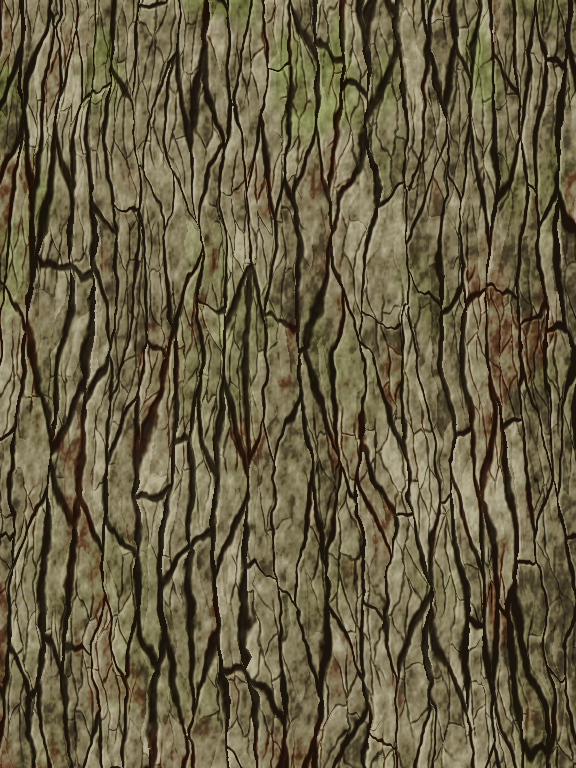
A WebGL 1 fragment shader for this texture:

```glsl
precision highp float;
// Furrowed tree bark: long olive-grey plates parted by dark upright cracks.
// Two layers of stretched, warped Voronoi cells give plates and flakes;
// a relief term and layered noise add light, grain, moss and red-brown wood.
uniform vec2 u_resolution;

float hash(vec2 p) {
  return fract(sin(dot(p, vec2(127.1, 311.7))) * 43758.5453);
}

float noise(vec2 p) {
  vec2 i = floor(p), f = fract(p);
  f = f * f * (3.0 - 2.0 * f);
  return mix(mix(hash(i), hash(i + vec2(1.0, 0.0)), f.x),
             mix(hash(i + vec2(0.0, 1.0)), hash(i + 1.0), f.x), f.y);
}

float fbm(vec2 p) {
  float sum = 0.0, amp = 0.57;
  for (int i = 0; i < 3; i++) {
    sum += amp * noise(p);
    p = p * 2.03 + 17.3;
    amp *= 0.5;
  }
  return sum;
}

// Upright cells: x = distance to the border in canvas units, y = random id
vec2 plates(vec2 p, vec2 scale) {
  vec2 cell = floor(p * scale), f = fract(p * scale);
  vec2 nearest = vec2(9.0), second = vec2(9.0);
  float id = 0.0;
  for (int j = -1; j <= 1; j++) {
    for (int i = -1; i <= 1; i++) {
      vec2 o = vec2(float(i), float(j));
      vec2 c = cell + o;
      vec2 jitter = vec2(hash(c), hash(c + 43.7)) - 0.5;
      vec2 r = (o + 0.5 + jitter * vec2(0.75, 0.9) - f) * vec2(1.0, 0.6);
      if (dot(r, r) < dot(nearest, nearest)) {
        second = nearest;
        nearest = r;
        id = hash(c + 91.3);
      } else if (dot(r, r) < dot(second, second)) {
        second = r;
      }
    }
  }
  vec2 n = normalize(second - nearest);
  float border = dot(0.5 * (nearest + second), n);
  return vec2(border / length(n * scale * vec2(1.0, 0.6)), id);
}

// Trunk flare, slow sway and ragged plate edges
vec2 warp(vec2 p) {
  vec2 q = vec2(0.5 + (p.x - 0.5) * (0.87 + 0.13 * p.y), p.y);
  q.x += 0.06 * (noise(p * vec2(4.0, 2.5)) - 0.5);
  q.x += 0.022 * (noise(p * vec2(17.0, 10.0) + 5.0) - 0.5);
  q.x += 0.011 * (fbm(p * vec2(48.0, 32.0)) - 0.5);
  q.y += 0.05 * (fbm(p * vec2(36.0, 12.0) + 9.0) - 0.5);
  return q;
}

// x = height, y = 1 on plates and 0 in cracks
vec2 bark(vec2 p) {
  vec2 q = warp(p);
  vec2 plate = plates(q, vec2(20.0, 5.0));
  vec2 flake = plates(q + 3.7, vec2(43.0, 14.0));
  float width = 0.0005 + 0.0085 * smoothstep(0.2, 0.75, fbm(q * vec2(14.0, 4.0)));
  float open = smoothstep(0.3 * width, width + 0.002, plate.x);
  float split = smoothstep(0.0, 0.0028, flake.x);
  split = mix(1.0, split, smoothstep(0.3, 0.6, noise(q * vec2(25.0, 9.0))));
  float h = open * (0.36 + 0.24 * plate.y + 0.2 * flake.y);
  h *= mix(0.5, 1.0, split);
  h += (0.25 + 0.35 * open) * (fbm(p * vec2(75.0, 48.0)) - 0.5);
  return vec2(h, open);
}

void main() {
  vec2 p = gl_FragCoord.xy / u_resolution.x;
  vec2 surface = bark(p);

  // Light from the upper left catches the flake edges
  float relief = surface.x - bark(p + vec2(-0.0035, 0.003)).x;
  float tone = surface.x + 0.06 + clamp(0.4 * relief, -0.16, 0.2);
  tone += 0.3 * (fbm(p * vec2(7.0, 4.0) + 31.0) - 0.5);
  tone += 0.12 * (noise(p * 190.0) - 0.5) * surface.y;

  // The trunk turns away from the light at its sides
  tone -= 0.14 * smoothstep(0.8, 1.0, p.x) + 0.06 * smoothstep(0.12, 0.0, p.x);
  tone = clamp(tone, 0.0, 1.0);

  vec3 shadow = vec3(0.10, 0.075, 0.045);
  vec3 olive = vec3(0.44, 0.40, 0.27);
  vec3 lichen = vec3(0.71, 0.68, 0.57);
  vec3 color = mix(shadow, olive, smoothstep(0.0, 1.0, tone) * 0.4 + min(tone * 2.0, 1.0) * 0.6);
  color = mix(color, olive, smoothstep(0.42, 0.55, tone));
  color = mix(color, lichen, max(tone * 2.0 - 1.0, 0.0));

  // Bare red-brown wood in the lower parts, moss toward the top
  float wood = smoothstep(0.56, 0.72, fbm(p * vec2(22.0, 7.0) + 60.0));
  wood *= 1.0 - smoothstep(0.35, 0.65, tone);
  color = mix(color, color * vec3(1.15, 0.83, 0.78), wood);
  float moss = smoothstep(0.5, 0.75, fbm(p * vec2(12.0, 6.0) + 80.0));
  moss *= 0.3 + 0.7 * smoothstep(0.5, 1.3, p.y);
  color = mix(color, color * vec3(0.86, 0.95, 0.72), moss);

  gl_FragColor = vec4(color, 1.0);
}
```
